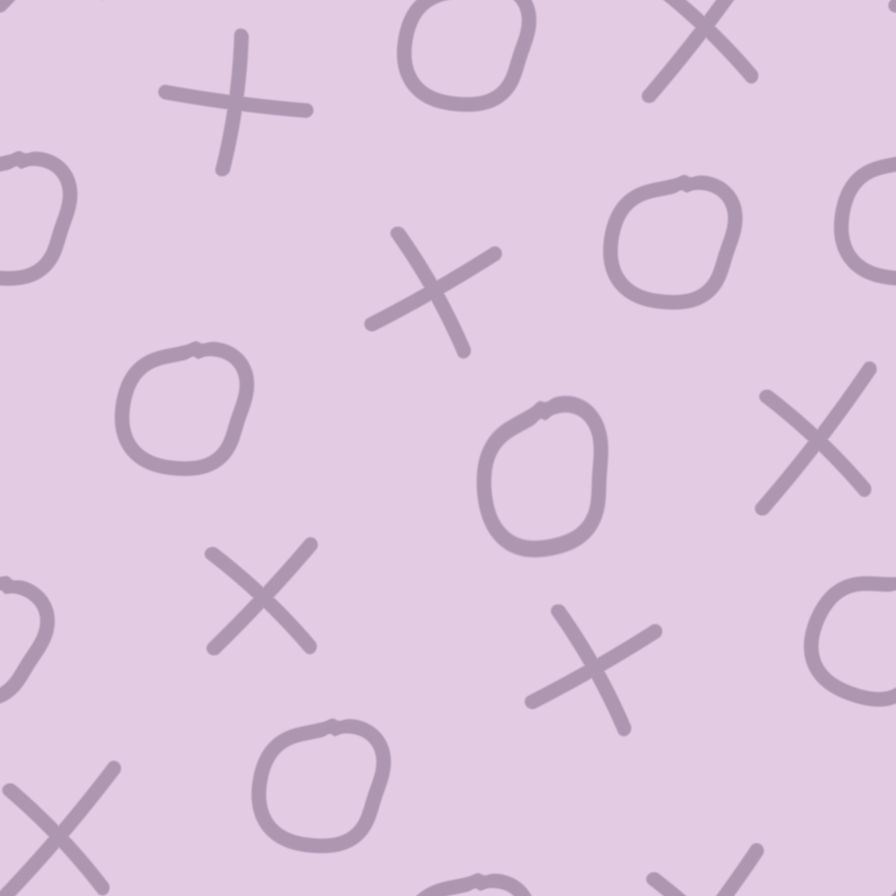
A Shadertoy shader for this pattern:

```glsl
// Hand-drawn crosses and rings scattered over a pale lilac seamless tile.

const float TAU = 6.2831853;
const int MARK_COUNT = 14;
const float HALF_STROKE = 0.0082;
const vec3 PALE_LILAC = vec3(0.89, 0.80, 0.89);
const vec3 DUSTY_MAUVE = vec3(0.68, 0.59, 0.69);

vec2 rotate(vec2 p, float angle) {
    float c = cos(angle), s = sin(angle);
    return vec2(c * p.x + s * p.y, c * p.y - s * p.x);
}

// Sheared lattice loosened by layered sines; neighbours never collide.
vec2 markCenter(float i, float count) {
    float sway = 0.07 * sin(TAU * (i - 2.5) / count);
    float bob = 0.036 * cos(2.03 * i);
    return vec2(0.85 - i * 4.0 / count + sway, 1.006 - i / count - bob);
}

// Distance to the spine of a slightly bowed bar through the origin.
float barDistance(vec2 p, float angle, float halfLength, float bow) {
    p = rotate(p, angle);
    p.y -= bow * p.x * p.x;
    p.x -= clamp(p.x, -halfLength, halfLength);
    return length(p);
}

// Two bars: one of fixed length, one that grows with reach (0 to 1).
float crossDistance(vec2 p, float angle, float reach) {
    float longBar = barDistance(p, angle, mix(0.079, 0.099, reach), 0.3);
    float shortBar = barDistance(p, angle - 1.58 - 0.1 * reach, 0.075, -0.7);
    return min(longBar, shortBar);
}

// Distance to a lopsided loop: a circle bent by harmonics, with a pen seam.
float ringDistance(vec2 p, float radius, float tilt) {
    p = rotate(p, tilt);
    float a = atan(p.y, p.x);
    vec3 order = vec3(2.0, 3.0, 4.0);
    vec3 weight = vec3(0.08, 0.05, 0.045);
    vec3 phase = order * (a - vec3(0.70, 0.78, 0.70));
    float outline = radius * (1.0 + dot(weight, cos(phase)));
    float slope = -radius * dot(weight * order, sin(phase));
    float fromSeam = a - 1.35;
    outline += 0.05 * fromSeam * exp(-120.0 * fromSeam * fromSeam);
    return abs(length(p) - outline) / length(vec2(1.0, slope / outline));
}

// Picks the kind of mark and its pose from its index.
float markDistance(vec2 p, float i) {
    bool isCross = mod(i + step(4.0, i), 2.0) < 0.5;
    if (isCross) {
        float reach = max(cos(0.94 * i), 0.0);
        float turn = min(0.65 * sin((i - 5.0) * TAU / 12.0), 0.3);
        return crossDistance(p, mix(0.52 + turn, 0.92, reach), reach);
    }
    float twist = abs(i - 9.0) < 1.5 ? 9.0 - i : 0.0;
    p.y /= 1.0 + 0.14 * max(twist, 0.0);
    return ringDistance(p, 0.0685, 0.25 * twist);
}

void mainImage(out vec4 fragColor, in vec2 fragCoord) {
    float canvasSize = min(iResolution.x, iResolution.y);
    vec2 uv = fragCoord / canvasSize;

    // Nearest mark, wrapped around the tile edges
    float nearest = 1.0;
    for (int k = 0; k < MARK_COUNT; k++) {
        float i = float(k);
        vec2 offset = fract(uv - markCenter(i, float(MARK_COUNT)) + 0.5) - 0.5;
        nearest = min(nearest, markDistance(offset, i));
    }

    // Soft-edged stroke
    float softness = max(0.0018, 0.9 / canvasSize);
    float ink = 1.0 - smoothstep(-softness, softness, nearest - HALF_STROKE);
    fragColor = vec4(mix(PALE_LILAC, DUSTY_MAUVE, ink), 1.0);
}
```
